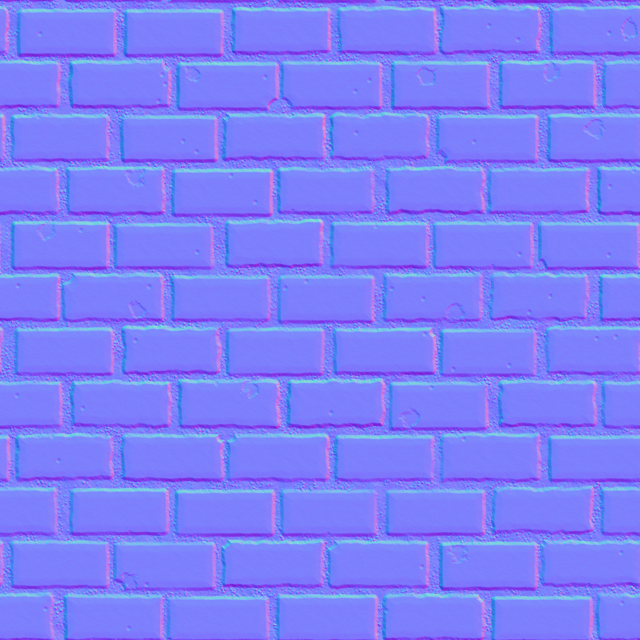
Reproduce this texture map procedurally as a Shadertoy shader.

```glsl
// Tangent-space normal map of a worn brick wall: 6 bricks across, 12 courses down.

const float TAU = 6.2831853;
const float COURSES = 12.0;

vec2 hash2(vec2 p) {
    vec3 q = fract(p.xyx * vec3(0.1031, 0.1030, 0.0973));
    q += dot(q, q.yzx + 33.33);
    return fract((q.xx + q.yz) * q.zy);
}

// Tiling cellular noise: distance to the nearest seed, and that seed's random value.
vec2 cells(vec2 p, float perCourse) {
    p *= perCourse;
    vec2 base = floor(p);
    vec2 nearest = vec2(9.0, 0.0);
    for (int j = -1; j <= 1; j++) {
        for (int i = -1; i <= 1; i++) {
            vec2 cell = base + vec2(i, j);
            vec2 rnd = hash2(mod(cell, COURSES * perCourse) + perCourse);
            float dist = length(cell + rnd - p);
            if (dist < nearest.x) nearest = vec2(dist, fract(rnd.x * 37.0 + rnd.y * 17.0));
        }
    }
    return nearest;
}

// Tiling layered sines, starting at a whole number of cycles over the canvas.
float waves(vec2 p, float cycles) {
    vec2 a = p * TAU / COURSES;
    float sum = 0.0, amp = 0.5;
    for (int i = 0; i < 4; i++) {
        float phase = 2.1 * float(i);
        float warpX = 2.3 * sin(3.0 * a.y + phase) + 1.2 * sin(cycles * a.y + phase);
        float warpY = 2.0 * sin(4.0 * a.x - phase) + 1.1 * sin(cycles * a.x + 1.0);
        sum += amp * sin(cycles * a.x + warpX) * cos(cycles * a.y + warpY);
        cycles = floor(cycles * 1.9) + 1.0;
        amp *= 0.5;
    }
    return sum;
}

float roundedBox(vec2 p, vec2 halfSize, float radius) {
    vec2 e = abs(p) - halfSize + radius;
    return length(max(e, 0.0)) + min(max(e.x, e.y), 0.0) - radius;
}

// Height of the wall; one unit is one course.
float wallHeight(vec2 p) {
    // Running bond with a slight drift from course to course
    float row = mod(floor(p.y), COURSES);
    float fromTop = COURSES - 1.0 - row;
    float x = p.x - (mod(fromTop, 2.0) < 0.5 ? 1.16 : 0.19) - 0.07 * cos(0.84 * fromTop);
    float column = floor(x * 0.5 + 0.5);
    vec2 q = vec2(x - 2.0 * column, fract(p.y) - 0.5);
    vec2 brick = vec2(mod(column, 6.0), row);

    // Each brick has its own offset and size
    vec2 seed = hash2(brick + 3.0);
    vec2 size = hash2(brick + 41.0);
    q -= (seed - 0.5) * vec2(0.1, 0.06);
    vec2 halfSize = vec2(0.88, 0.405) + size * vec2(0.06, 0.025);

    // Slightly uneven outline, with a corner broken off some bricks
    float rough = waves(p, 13.0);
    float d = roundedBox(q, halfSize, 0.06) + (0.012 + 0.035 * seed.y * seed.y) * rough;
    if (size.x > 0.8) {
        vec2 corner = halfSize * sign(seed - 0.5);
        d = max(d, 0.06 + 0.14 * size.y - length(q - corner) + 0.05 * rough);
    }
    float face = smoothstep(0.04, -0.045, d);

    // Nearly smooth face with a soft shoulder, standing out by a varying amount
    float faceHeight = 0.012 * seed.x + 0.009 * smoothstep(0.0, -0.18, d);
    faceHeight += 0.0011 * waves(p, 21.0);

    // Small pits, and shallow flaked patches on a few bricks
    vec2 pit = cells(p, 3.0);
    faceHeight -= 0.01 * step(0.95, pit.y) * smoothstep(0.16, 0.03, pit.x);
    if (size.y > 0.85) {
        vec2 centre = (seed.yx - 0.5) * halfSize * 1.6;
        float flake = length(q - centre) - 0.14 + 0.12 * waves(p, 19.0);
        faceHeight -= 0.013 * smoothstep(0.05, -0.04, flake);
    }

    // Mortar bed with patches of loose grains
    vec2 grain = cells(p, 18.0);
    float grit = grain.y * smoothstep(0.7, 0.1, grain.x);
    float patches = 0.009 + 0.012 * waves(p, 11.0);
    float bedHeight = -0.034 + 0.022 * waves(p, 5.0) + max(patches, 0.002) * grit;

    return mix(bedHeight, faceHeight + 0.0006 * grit, face);
}

void mainImage(out vec4 fragColor, in vec2 fragCoord) {
    vec2 p = fragCoord / iResolution.xy * COURSES + vec2(0.0, 0.094);

    // Central differences turn height into a normal
    vec2 e = vec2(0.012, 0.0);
    vec2 slope = vec2(wallHeight(p + e.xy) - wallHeight(p - e.xy),
                      wallHeight(p + e.yx) - wallHeight(p - e.yx)) / (2.0 * e.x);
    vec3 normal = normalize(vec3(-slope, 1.0));
    fragColor = vec4(normal * 0.5 + vec3(0.49, 0.5, 0.49), 1.0);
}
```
